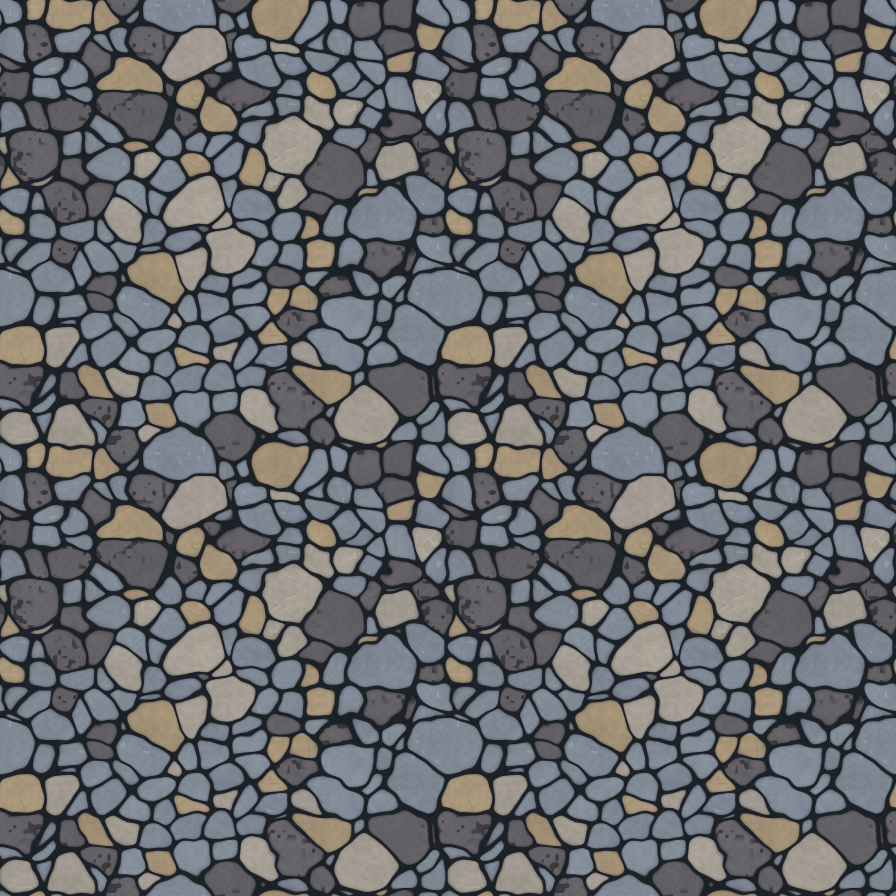
This texture is drawn by a Shadertoy shader. Its source:

```glsl
#define REPEATS 2.0
#define GRID vec2(15.0, 17.0)
#define JITTER 0.78
#define JOINT 0.058
#define ROUNDING 16.0
#define BLUE vec3(0.505, 0.54, 0.59)
#define DARK vec3(0.39, 0.38, 0.40)
#define TAN vec3(0.65, 0.58, 0.475)
#define BEIGE vec3(0.64, 0.61, 0.57)
#define MORTAR vec3(0.11, 0.13, 0.155)

float hash(vec2 p) {
    return fract(sin(dot(p, vec2(127.1, 311.7))) * 43758.5);
}

// Value noise that wraps after `period` lattice cells across one tile
float noise(vec2 uv, float period, float seed) {
    vec2 p = uv * period, i = floor(p), f = fract(p);
    f = f * f * (3.0 - 2.0 * f);
    vec2 a = mod(i, period) + seed, b = mod(i + 1.0, period) + seed;
    return mix(mix(hash(a), hash(vec2(b.x, a.y)), f.x),
               mix(hash(vec2(a.x, b.y)), hash(b), f.x), f.y);
}

float stoneRadius(vec2 cell) {
    return mix(0.2, 1.4, pow(hash(mod(cell, GRID) + 61.3), 5.5));
}

vec2 stoneCentre(vec2 cell) {
    vec2 id = mod(cell, GRID);
    vec2 jitter = vec2(hash(id + 3.1), hash(id + 27.7)) - 0.5;
    return cell + 0.5 + JITTER * jitter;
}

// Power distance: larger stones push their borders outwards
float power(vec2 p, vec2 cell) {
    vec2 d = p - stoneCentre(cell);
    float r = stoneRadius(cell);
    return dot(d, d) - r * r;
}

// Returns the owning cell in xy and the rounded border distance in z
vec3 stones(vec2 p) {
    vec2 base = floor(p), owner = base;
    float best = 1e5;
    for (int y = -2; y <= 2; y++)
    for (int x = -2; x <= 2; x++) {
        vec2 cell = base + vec2(x, y);
        float d = power(p, cell);
        if (d < best) { best = d; owner = cell; }
    }
    vec2 centre = stoneCentre(owner);
    float sum = 1e-9;
    for (int y = -2; y <= 2; y++)
    for (int x = -2; x <= 2; x++) {
        vec2 cell = base + vec2(x, y);
        if (cell == owner) continue;
        float gap = 2.0 * distance(stoneCentre(cell), centre);
        sum += exp(-ROUNDING * (power(p, cell) - best) / gap);
    }
    return vec3(owner, -log(sum) / ROUNDING);
}

// Small stones are mostly blue, large ones mostly dark or tan
vec3 stoneColour(float pick, float radius) {
    float blueShare = mix(0.66, 0.15, smoothstep(0.3, 0.8, radius));
    if (pick < blueShare) return BLUE;
    float rest = (pick - blueShare) / (1.0 - blueShare);
    return rest < 0.45 ? DARK : rest < 0.78 ? TAN : BEIGE;
}

void mainImage(out vec4 fragColor, in vec2 fragCoord) {
    vec2 uv = fragCoord / iResolution.xy * REPEATS;
    float pixel = GRID.y * REPEATS / iResolution.y;

    // Warped layout gives uneven outlines
    vec2 p = uv * GRID;
    p += 0.5 * (vec2(noise(uv, 11.0, 5.0), noise(uv, 11.0, 43.0)) - 0.5);
    p += 0.22 * (vec2(noise(uv, 32.0, 9.0), noise(uv, 32.0, 71.0)) - 0.5);
    vec3 stone = stones(p);
    vec2 id = mod(stone.xy, GRID);

    // Stone colour with a slight shift per stone
    vec3 base = stoneColour(hash(id + 88.9), stoneRadius(id));
    vec3 colour = base * (0.97 + 0.06 * hash(id + 14.2));

    // Mottling and fine grain
    float mottle = noise(uv, 24.0, 19.0);
    float grain = noise(uv, 128.0, 31.0);
    colour *= 1.0 + 0.06 * (mottle - 0.5) + 0.07 * (grain - 0.5);

    // Pits on dark stones, creases on warm ones, pale specks on blue ones
    float coarse = noise(uv, 90.0, 53.0);
    if (base == DARK) {
        float pits = smoothstep(0.66, 0.82, coarse) * smoothstep(0.4, 0.75, noise(uv, 20.0, 7.0));
        colour *= 1.0 - 0.4 * pits;
    } else if (base == BLUE) {
        colour += 0.07 * smoothstep(0.9, 0.98, coarse);
    } else {
        float fold = noise(uv, 26.0, 37.0) + 0.25 * noise(uv, 60.0, 83.0) - 0.62;
        float crease = smoothstep(0.07, 0.0, abs(fold)) * smoothstep(0.35, 0.7, mottle);
        colour *= 1.0 + 0.06 * crease * sign(fold);
    }

    // Shaded rim and joint of uneven width
    float width = JOINT * (0.7 + 0.6 * noise(uv, 18.0, 97.0));
    colour *= mix(0.86, 1.0, smoothstep(width, width + 0.11, stone.z));
    vec3 mortar = MORTAR * (0.94 + 0.12 * grain);
    float cover = smoothstep(width - 0.7 * pixel, width + 0.7 * pixel, stone.z);
    fragColor = vec4(mix(mortar, colour, cover), 1.0);
}
```
